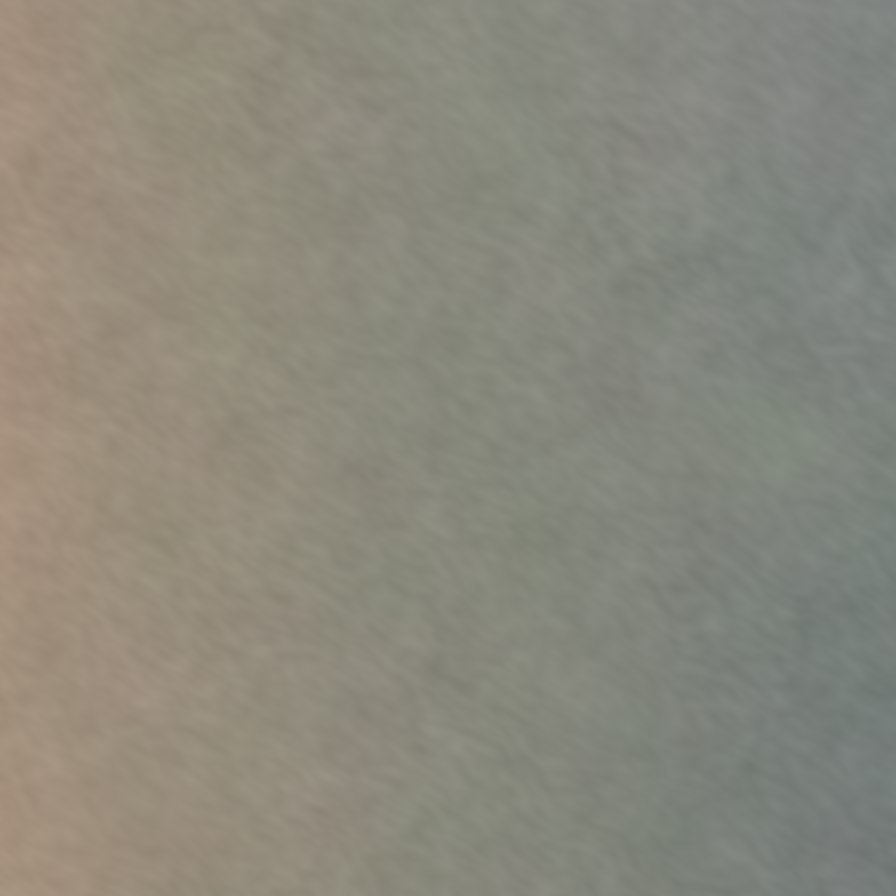
Reproduce this texture procedurally as a WebGL 2 fragment shader.

```glsl
#version 300 es
precision highp float;
// Soft, matte wall with slanted fine grain, fading from warm beige to cool grey-green.

uniform vec2 u_resolution;
out vec4 fragColor;

// Random gradient direction for a lattice cell
vec2 cellGradient(vec2 cell) {
    uvec2 q = uvec2(ivec2(cell) + 4096);
    uint h = q.x * 1597u ^ q.y * 51749u;
    h = (h ^ (h >> 15)) * 73244475u;
    h = (h ^ (h >> 15)) * 73244475u;
    h ^= h >> 16;
    float angle = float(h & 65535u) / 65536.0 * 6.28318;
    return vec2(cos(angle), sin(angle));
}

float gradientNoise(vec2 p) {
    vec2 cell = floor(p);
    vec2 f = p - cell;
    vec2 w = f * f * f * (f * (f * 6.0 - 15.0) + 10.0);
    float a = dot(cellGradient(cell), f);
    float b = dot(cellGradient(cell + vec2(1, 0)), f - vec2(1, 0));
    float c = dot(cellGradient(cell + vec2(0, 1)), f - vec2(0, 1));
    float d = dot(cellGradient(cell + vec2(1, 1)), f - vec2(1, 1));
    return mix(mix(a, b, w.x), mix(c, d, w.x), w.y);
}

float fbm(vec2 p, int octaves) {
    float sum = 0.0;
    float amplitude = 1.0;
    for (int i = 0; i < octaves; i++) {
        sum += amplitude * gradientNoise(p);
        p = mat2(1.6, 1.2, -1.2, 1.6) * p + 17.3;
        amplitude *= 0.55;
    }
    return sum;
}

// Short streaks that descend to the right
float grain(vec2 uv) {
    vec2 along = vec2(0.85, -0.53);
    vec2 p = vec2(dot(uv, along), dot(uv, vec2(-along.y, along.x)));
    p += 0.012 * vec2(gradientNoise(uv * 9.0), gradientNoise(uv * 9.0 + 40.0));
    float coarse = gradientNoise(p * vec2(24.0, 50.0));
    float fine = gradientNoise(p * vec2(46.0, 92.0) + 31.0);
    return coarse * 0.6 + fine * 0.7;
}

void main() {
    vec2 uv = gl_FragCoord.xy / u_resolution;

    // Broad colour sweep, gently bent by large-scale noise
    float sweep = uv.x + 0.05 * (uv.y - 0.5) + 0.06 * gradientNoise(uv * 3.0 + 5.0);
    vec3 color = mix(vec3(0.645, 0.565, 0.49), vec3(0.592, 0.552, 0.485), smoothstep(-0.05, 0.2, sweep));
    color = mix(color, vec3(0.53, 0.535, 0.485), smoothstep(0.12, 0.55, sweep));
    color = mix(color, vec3(0.475, 0.505, 0.485), smoothstep(0.45, 1.05, sweep));

    // Greyer light at the upper right, shade at the lower right
    color += vec3(0.024, 0.014, 0.022) * smoothstep(0.45, 1.0, uv.y) * smoothstep(0.2, 0.9, uv.x);
    color -= vec3(0.022, 0.02, 0.012) * smoothstep(0.55, 0.05, uv.y) * smoothstep(0.45, 1.0, uv.x);

    // Faint pale green glow
    vec2 glow = (uv - vec2(0.85, 0.5)) / vec2(0.11, 0.07);
    color += vec3(0.022, 0.024, 0.006) * exp(-dot(glow, glow));

    // Cloudy mottling in hue and brightness
    color += vec3(0.012, -0.004, 0.006) * fbm(uv * 6.0 + 60.0, 2);
    color += 0.022 * fbm(uv * 11.0 + 23.0, 3);

    // Grain, uneven in strength across the surface
    float strength = 0.034 + 0.016 * gradientNoise(uv * 5.0 + 80.0);
    color += strength * grain(uv) * vec3(1.0, 1.0, 0.95);

    fragColor = vec4(color, 1.0);
}
```
